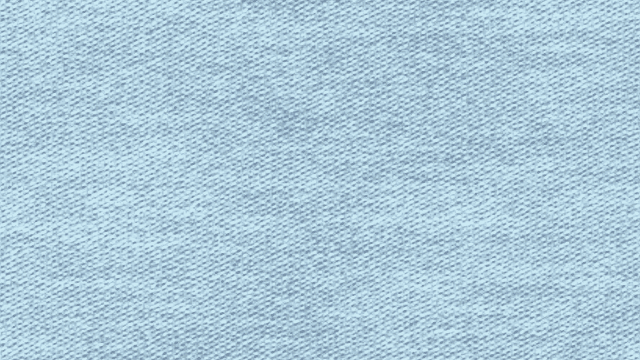
A Shadertoy shader for this texture:

```glsl
// Pale washed denim: a fine twill of short separate stitches, set in rows that
// step down to the right. A sheared lattice carries dark gaps and light nubs;
// thin slubs, blotches and fibre grain are added, then a six colour ramp.

const vec2  STITCH_PITCH = vec2(0.0160, 0.0152); // in canvas heights
const float ROW_SHEAR    = 0.46;  // rows dropped per column
const float STITCH_TILT  = 0.30;  // rise of each stitch along its length
const float WARP_AMOUNT  = 0.006;
const vec2  GAP_SIZE     = vec2(0.23, 0.15);     // in lattice cells
const vec2  NUB_SIZE     = vec2(0.27, 0.19);
const float JITTER       = 0.26;
const float WEAVE_GAIN   = 1.75;
const float GRAIN_GAIN   = 2.5;
const float SLUB_GAIN    = 1.0;
const float BLOTCH_GAIN  = 0.6;
const float TONE_BIAS    = 0.02;

const vec3 GAP_BLUE    = vec3(0.48, 0.58, 0.67);
const vec3 SHADE_BLUE  = vec3(0.57, 0.68, 0.77);
const vec3 DULL_BLUE   = vec3(0.61, 0.72, 0.78);
const vec3 MID_BLUE    = vec3(0.66, 0.78, 0.85);
const vec3 PALE_BLUE   = vec3(0.72, 0.84, 0.90);
const vec3 BLEACH_BLUE = vec3(0.80, 0.92, 0.96);

vec2 hash2(vec2 p) {
    vec3 q = fract(vec3(p.xyx) * vec3(0.1031, 0.1030, 0.0973));
    q += dot(q, q.yzx + 33.33);
    return fract((q.xx + q.yz) * q.zy);
}

// Smooth value noise, centred on zero
float noise(vec2 p) {
    vec2 i = floor(p), f = fract(p);
    f = f * f * (3.0 - 2.0 * f);
    float low  = mix(hash2(i).x, hash2(i + vec2(1, 0)).x, f.x);
    float high = mix(hash2(i + vec2(0, 1)).x, hash2(i + vec2(1, 1)).x, f.x);
    return mix(low, high, f.y) - 0.5;
}

// Soft ellipse, tilted upward to the right
float stitch(vec2 offset, vec2 size) {
    offset.y -= STITCH_TILT * offset.x;
    vec2 d = offset / size;
    return exp(-0.5 * dot(d, d));
}

// Light nubs minus dark gaps, each with its own place and strength
float twill(vec2 uv) {
    vec2 p = uv / STITCH_PITCH;
    p.y += ROW_SHEAR * p.x;
    vec2 cell = floor(p);
    float tone = 0.0;
    for (int y = -1; y <= 1; y++) {
        for (int x = -1; x <= 1; x++) {
            vec2 id = cell + vec2(x, y);
            vec2 place = (hash2(id) - 0.5) * JITTER;
            vec2 strength = mix(vec2(0.6), vec2(1.5), hash2(id + 71.0));
            vec2 d = p - id - 0.5 - place;
            d.y -= ROW_SHEAR * d.x; // undo the shear inside the cell
            tone -= 1.25 * strength.x * stitch(d + vec2(0.0, 0.25), GAP_SIZE);
            tone += strength.y * stitch(d - vec2(0.05, 0.25), NUB_SIZE);
        }
    }
    return tone;
}

// Colour stops sit at the middle of each colour's share of the area
vec3 denimRamp(float t) {
    vec3 c = mix(GAP_BLUE, SHADE_BLUE, smoothstep(0.02, 0.115, t));
    c = mix(c, DULL_BLUE, smoothstep(0.115, 0.23, t));
    c = mix(c, MID_BLUE, smoothstep(0.23, 0.40, t));
    c = mix(c, PALE_BLUE, smoothstep(0.40, 0.66, t));
    return mix(c, BLEACH_BLUE, smoothstep(0.66, 0.97, t));
}

void mainImage(out vec4 fragColor, in vec2 fragCoord) {
    vec2 uv = fragCoord / iResolution.y;

    // Slight waviness of the cloth
    vec2 warp = vec2(noise(uv * 7.0), noise(uv * 6.0 + 40.0));
    float weave = twill(uv + WARP_AMOUNT * warp);

    // Fibre grain, thin horizontal slubs and soft wash blotches
    float grain = 0.5 * noise(uv * vec2(120.0, 160.0) + 9.0)
                + 0.7 * noise(uv * vec2(230.0, 270.0) + 55.0);
    float slub = 0.7 * noise(uv * vec2(4.0, 75.0) + 17.0)
               + 0.8 * noise(uv * vec2(10.0, 140.0) + 83.0);
    float blotch = noise(uv * vec2(2.5, 5.0) + 5.0)
                 + 0.6 * noise(uv * vec2(7.0, 16.0) + 29.0);

    float z = WEAVE_GAIN * weave + GRAIN_GAIN * grain
            + SLUB_GAIN * slub + BLOTCH_GAIN * blotch + TONE_BIAS;

    // A logistic curve spreads the tone evenly from 0 to 1
    float tone = 1.0 / (1.0 + exp(-1.6 * z));
    fragColor = vec4(denimRamp(tone), 1.0);
}
```
